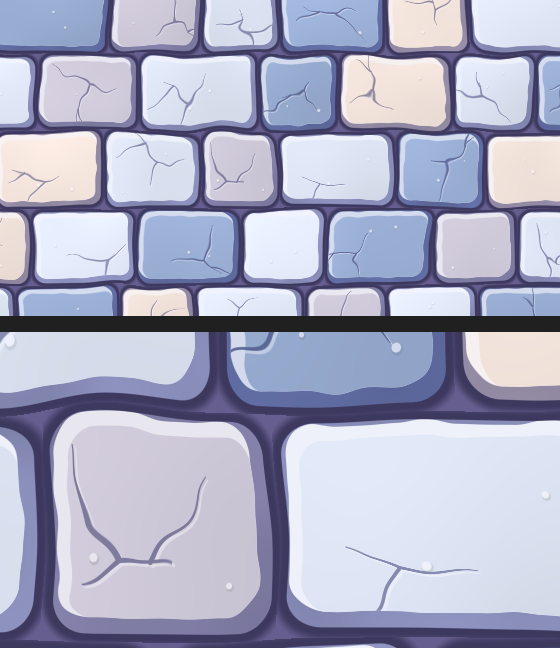
Top, the full canvas; bottom, a detail of the centre.
Reproduce this texture procedurally as a WebGL 1 fragment shader.

```glsl
precision highp float;
// Painted stone wall: staggered rows of uneven rounded blocks in white, cream,
// grey and blue. Each block layers a shaded side, a lit rim and a front face,
// then gets tapered branching cracks and small pits; mortar fills the gaps.

#define ROW_HEIGHT 0.244
#define ROW_START 0.097
#define PITCH 0.302
#define JOINT_JITTER 0.42
#define GAP 0.009
#define CORNER 0.036
#define WOBBLE 0.016
#define CRACK_WIDTH 0.0032
#define CRACKED_SHARE 0.88

uniform vec2 u_resolution;

const vec3 MORTAR_DARK = vec3(0.24, 0.22, 0.37);
const vec3 MORTAR_LIGHT = vec3(0.40, 0.37, 0.56);
const vec3 SIDE_TINT = vec3(0.61, 0.61, 0.75);
const vec3 WHITE_STONE = vec3(0.88, 0.91, 0.97);
const vec3 CREAM_STONE = vec3(0.96, 0.90, 0.87);
const vec3 GREY_STONE = vec3(0.81, 0.79, 0.85);
const vec3 BLUE_STONE = vec3(0.61, 0.69, 0.84);

float hash(vec2 p) {
  return fract(sin(dot(p, vec2(127.1, 311.7))) * 43758.55);
}

vec2 hash2(vec2 p) {
  return vec2(hash(p), hash(p + 17.3));
}

float noise(vec2 p) {
  vec2 i = floor(p), f = fract(p);
  f = f * f * (3.0 - 2.0 * f);
  return mix(mix(hash(i), hash(i + vec2(1.0, 0.0)), f.x),
             mix(hash(i + vec2(0.0, 1.0)), hash(i + 1.0), f.x), f.y);
}

vec2 warp(vec2 p) {
  return vec2(noise(p), noise(p + 31.7)) - 0.5;
}

float roundBox(vec2 p, vec2 halfSize, float radius) {
  vec2 q = abs(p) - halfSize + radius;
  return length(max(q, 0.0)) + min(max(q.x, q.y), 0.0) - radius;
}

// Coverage of a signed distance, smoothed over about one pixel
float fill(float d) {
  float px = 0.75 / u_resolution.y;
  return 1.0 - smoothstep(-px, px, d);
}

// Horizontal position of the joint left of stone i
float joint(float i, float row) {
  float stagger = 0.5 * mod(row + 1.0, 2.0);
  return 0.012 + PITCH * (i + stagger + JOINT_JITTER * (hash(vec2(i, row)) - 0.5));
}

float taperedLine(vec2 p, vec2 a, vec2 b) {
  vec2 ab = b - a;
  float t = clamp(dot(p - a, ab) / dot(ab, ab), 0.0, 1.0);
  return length(p - a - ab * t) - CRACK_WIDTH * (1.0 - 0.8 * t);
}

// Three arms from a hub, plus a twig growing from the first arm
float crack(vec2 p, vec2 halfSize, vec2 id) {
  vec2 w = p + 0.032 * warp(p * 24.0 + id * 7.0);
  vec2 start = halfSize * (hash2(id + 3.1) - 0.5);
  vec2 twig = start;
  float turn = 6.283 * hash(id + 5.7), d = 1.0;
  for (int k = 0; k < 4; k++) {
    float fk = float(k);
    vec2 rnd = hash2(id + 9.0 + fk * 2.3);
    float angle = turn + 2.094 * fk + 1.2 * (rnd.x - 0.5);
    if (k == 3) { start = twig; angle = turn + 0.9; }
    vec2 tip = start + vec2(cos(angle), sin(angle)) * (0.04 + 0.09 * rnd.y);
    if (k == 0) twig = mix(start, tip, 0.6);
    d = min(d, taperedLine(w, start, tip));
  }
  return d;
}

// Evenly spread choice of stone colour
vec3 stoneColour(vec2 id) {
  float t = fract(0.618 * id.x + 0.29 * id.y + 0.10);
  vec3 c = t < 0.36 ? WHITE_STONE : t < 0.55 ? CREAM_STONE : t < 0.70 ? GREY_STONE : BLUE_STONE;
  return c * (0.97 + 0.05 * hash(id + 2.0));
}

void main() {
  vec2 p = gl_FragCoord.xy / u_resolution.y;
  vec2 q = p + WOBBLE * warp(p * 9.0);

  // Stone index and local frame
  float row = floor((q.y - ROW_START) / ROW_HEIGHT);
  float i = floor((q.x - 0.012) / PITCH - 0.5 * mod(row + 1.0, 2.0));
  if (q.x < joint(i, row)) i -= 1.0;
  else if (q.x > joint(i + 1.0, row)) i += 1.0;
  vec2 id = vec2(i, row);
  float left = joint(i, row), right = joint(i + 1.0, row);
  vec2 halfSize = 0.5 * vec2(right - left, ROW_HEIGHT) - GAP;
  vec2 l = q - vec2(0.5 * (left + right), ROW_START + (row + 0.5) * ROW_HEIGHT);
  l += 0.07 * (hash2(id + 1.3) - 0.5) * l.yx;

  // Side, rim and face layers
  float body = roundBox(l, halfSize, CORNER);
  vec2 chipped = l + 0.006 * warp(p * 32.0);
  float front = fill(roundBox(chipped - vec2(-0.006, 0.007), halfSize - 0.009, CORNER));
  float inner = front * fill(roundBox(chipped - vec2(0.001, -0.002), halfSize - 0.016, CORNER * 0.8));
  vec3 base = stoneColour(id);
  vec3 side = base * SIDE_TINT * (0.94 + 0.12 * noise(p * 14.0));
  vec3 rim = mix(base, vec3(0.98, 0.98, 1.0), 0.6);
  float slope = dot(l / halfSize, vec2(-0.5, 0.6));
  vec3 face = base * (1.0 + 0.035 * slope + 0.05 * (noise(p * 6.0) - 0.5));
  vec3 stone = mix(mix(side, rim, front), face, inner);

  // Pits and cracks, each with a pale lip
  for (int k = 0; k < 2; k++) {
    vec2 pit = l - halfSize * 1.3 * (hash2(id + 21.0 + float(k) * 4.7) - 0.5);
    float size = 0.003 + 0.004 * hash(id + 30.0 + float(k));
    stone = mix(stone, base * 0.86, 0.6 * inner * fill(length(pit) - size));
    stone = mix(stone, rim, inner * fill(length(pit - vec2(-0.001, 0.002)) - size * 0.8));
  }
  float cracked = front * step(hash(id + 8.0), CRACKED_SHARE);
  stone = mix(stone, rim, 0.7 * cracked * fill(crack(l + vec2(-0.003, 0.003), halfSize, id)));
  stone = mix(stone, base * SIDE_TINT * 0.92, 0.9 * cracked * fill(crack(l, halfSize, id)));

  // Mortar lightens where the gaps widen
  vec3 mortar = mix(MORTAR_DARK, MORTAR_LIGHT, smoothstep(0.005, 0.018, body));
  gl_FragColor = vec4(mix(mortar, stone, fill(body)), 1.0);
}
```
